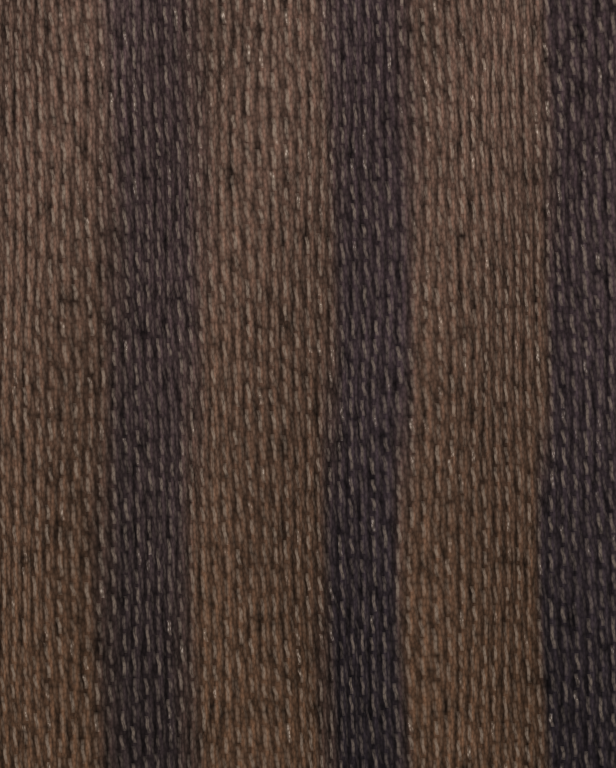
Reproduce this texture procedurally as a Shadertoy shader.

```glsl
const float COLUMNS = 53.0;
const float STITCHES = 34.0;
const vec3 BROWN_TOP = vec3(0.315, 0.240, 0.205);
const vec3 BROWN_LOW = vec3(0.275, 0.200, 0.150);
const vec3 INK_TOP = vec3(0.220, 0.175, 0.180);
const vec3 INK_LOW = vec3(0.135, 0.115, 0.125);
const vec3 THREAD = vec3(0.56, 0.495, 0.435);

float hash(vec2 p) {
    vec3 q = fract(p.xyx * vec3(0.1031, 0.1030, 0.0973));
    q += dot(q, q.yzx + 33.33);
    return fract((q.x + q.y) * q.z);
}

// Distance to the nearest scattered point
float cellular(vec2 p) {
    vec2 cell = floor(p);
    float nearest = 2.0;
    for (int j = -1; j <= 1; j++)
    for (int i = -1; i <= 1; i++) {
        vec2 c = cell + vec2(i, j);
        vec2 point = c + vec2(hash(c), hash(c + 71.7));
        nearest = min(nearest, length(p - point));
    }
    return nearest;
}

float band(float x, float left, float right, float soft) {
    return smoothstep(left - soft, left + soft, x)
         * (1.0 - smoothstep(right - soft, right + soft, x));
}

// Gentle sideways drift of the cords
float drift(vec2 uv) {
    return 0.0035 * sin(uv.y * 5.0 + uv.x * 11.0)
         + 0.0016 * sin(uv.y * 17.0 - uv.x * 31.0)
         + 0.0040 * sin(uv.x * 23.0);
}

// Tapered, leaning stitches along one family of cords
float stitches(vec2 p, float width, float lean, float seed) {
    float column = floor(p.x);
    p.y += 9.0 * hash(vec2(column, seed));
    p.y += 0.25 * sin(p.y * 0.9 + column * 2.3);
    vec2 id = vec2(column, floor(p.y));
    vec2 f = fract(p) - 0.5;
    float jitter = (hash(id + seed + 13.0) - 0.5) * 0.22;
    float bend = 0.04 * sin(f.y * 9.0 + 6.3 * hash(id + 5.0));
    float reach = mix(0.36, 0.50, hash(id + seed + 29.0));
    float taper = sqrt(max(0.0, 1.0 - f.y * f.y / (reach * reach)));
    float side = abs(f.x + lean * f.y - jitter + bend);
    float body = 1.0 - smoothstep(width * 0.3, width * 1.4, side);
    return body * taper * mix(0.45, 1.0, hash(id + seed + 47.0));
}

void mainImage(out vec4 fragColor, in vec2 fragCoord) {
    vec2 uv = fragCoord / iResolution.xy;
    vec2 cloth = vec2(uv.x + drift(uv), uv.y);
    vec2 cord = cloth * vec2(COLUMNS, STITCHES);

    // Broad dyed bands with uneven edges
    float x = uv.x + 0.010 * sin(uv.y * 7.0) + 0.006 * sin(cord.x * 2.1 + uv.y * 13.0);
    float ink = 0.85 * band(x, 0.175, 0.315, 0.035)
              + band(x, 0.535, 0.660, 0.025)
              + band(x, 0.885, 1.200, 0.015);
    float height = smoothstep(0.0, 0.95, uv.y);
    vec3 brown = mix(BROWN_LOW, BROWN_TOP, height);
    vec3 dark = mix(INK_LOW, INK_TOP, height);
    vec3 color = mix(brown, dark, clamp(ink, 0.0, 1.0));
    color *= 1.0 + 0.08 * sin(uv.x * 19.0 + 2.0 * sin(uv.y * 4.0));

    // Grooves between cords and slanted fibres
    float groove = 0.5 + 0.5 * cos(6.2832 * (fract(cord.x) - 0.22));
    vec2 slanted = vec2(cloth.x + 0.06 * cloth.y, cloth.y);
    float fibre = cellular(slanted * vec2(135.0, 26.0));
    float fleck = cellular(cloth * vec2(210.0, 150.0));
    color *= 1.10 - 0.34 * groove;
    color *= 1.0 + 0.75 * (0.46 - fibre) + 0.45 * (0.46 - fleck);

    // Bright cords with faint ones between them
    float bright = stitches(cord, 0.17, 0.24, 3.0);
    float faint = stitches(cord * vec2(1.0, 0.8) + vec2(0.5, 0.3), 0.12, 0.32, 59.0);
    float worn = clamp(1.25 - 0.85 * fleck, 0.3, 1.0);
    vec3 thread = THREAD * mix(0.92, 1.03, height) * (1.0 - 0.10 * ink);
    color = mix(color, thread, 0.30 * faint * worn);
    color = mix(color, thread, 0.82 * bright * worn);

    // Rare pale glints
    float glint = step(0.94, hash(floor(cord * vec2(1.0, 2.0)) + 7.0));
    color += 0.16 * glint * bright * smoothstep(0.45, 0.1, fleck);
    fragColor = vec4(color, 1.0);
}
```
